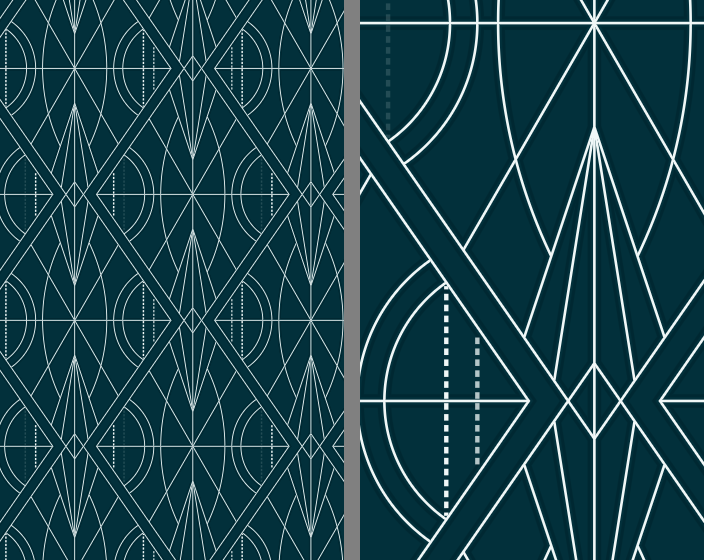
Left: the whole. Right: its middle third, enlarged.
Reproduce this pattern procedurally as a Shadertoy shader.

```glsl
// Art deco lattice: fine pale lines on deep teal. Half-dropped diamonds overlap
// at their vertical tips; each holds a lens, a star, ray fans, arcs and dashes.
// Every diamond is folded into one quadrant and drawn with distance functions.

#define CANVAS_UNITS 768.0              // design units per canvas height
#define TILE vec2(324.0, 345.5)         // repeat across and down
#define ORIGIN vec2(102.4, 328.7)       // centre of one diamond
#define DIAMOND vec2(132.0, 190.0)      // half width, half height
#define LINE_WIDTH 1.2
#define DASH_WIDTH 2.0
#define DASH_PERIOD 5.0
#define FAN_START 47.5                  // fan apex above the centre
#define FAN_STEP 0.157                  // angle between fan rays
#define LENS vec2(246.0, 44.0)          // arc radius, half width
#define GROUND vec3(0.008, 0.190, 0.230)
#define INK vec3(0.94, 0.97, 0.97)

const float FAR = 1e4;

// Antialiased coverage of a stroke at distance d from its centre line.
float stroke(float d, float width, float pixel) {
    return clamp((0.5 * width - d) / pixel + 0.5, 0.0, min(1.0, width / pixel));
}

float rayDistance(vec2 p, vec2 direction) {
    return length(p - direction * max(dot(p, direction), 0.0));
}

// Signed distance to the diamond edge, positive inside.
float diamondInside(vec2 a) {
    return (1.0 - dot(a, 1.0 / DIAMOND)) / length(1.0 / DIAMOND);
}

// Distance to the nearest solid line in a folded quadrant.
float motifDistance(vec2 a) {
    float inside = diamondInside(a);

    // Axes and the sixty degree star
    float d = min(a.x, a.y);
    d = min(d, rayDistance(a, vec2(0.5, 0.866)));

    // Fan rays
    vec2 fan = a - vec2(0.0, FAN_START);
    for (int i = 1; i <= 2; i++) {
        float angle = FAN_STEP * float(i) + 0.008 * float(i - 1);
        d = min(d, rayDistance(fan, vec2(sin(angle), cos(angle))));
    }

    // Lens, stopping at the outermost ray
    float lens = abs(length(a + vec2(LENS.x - LENS.y, 0.0)) - LENS.x);
    float outsideFan = fan.x - tan(2.0 * FAN_STEP + 0.008) * fan.y;
    d = min(d, max(lens, -outsideFan));

    // Twin arcs around the side tip
    float tip = length(a - vec2(DIAMOND.x, 0.0));
    d = min(d, min(abs(tip - 66.0), abs(tip - 78.5)));

    return min(max(d, -inside), abs(inside));
}

// Two dashed bars near the side tip; their strength alternates by row.
float dashedBars(vec2 a, vec2 strength, float pixel) {
    float phase = abs(mod(a.y, DASH_PERIOD) - 0.5 * DASH_PERIOD);
    float dash = stroke(phase, 0.6 * DASH_PERIOD, pixel);
    float longBar = stroke(abs(a.x - 94.3), DASH_WIDTH, pixel)
                  * stroke(a.y, 105.0, pixel);
    float shortBar = stroke(abs(a.x - 108.5), DASH_WIDTH, pixel)
                   * stroke(a.y, 61.0, pixel);
    return dash * max(longBar * strength.x, shortBar * strength.y);
}

void mainImage(out vec4 fragColor, in vec2 fragCoord) {
    float pixel = CANVAS_UNITS / iResolution.y;
    vec2 p = fragCoord * pixel;
    float d = FAR;
    float dashes = 0.0;

    // Two interleaved grids make the half drop
    for (int grid = 0; grid < 2; grid++) {
        vec2 q = p - ORIGIN - 0.5 * TILE * float(grid);
        vec2 a = abs(q - TILE * round(q / TILE));
        d = min(d, motifDistance(a));
        // Overlapping tip of the vertical neighbour
        d = min(d, motifDistance(vec2(a.x, TILE.y - a.y)));
        vec2 strength = grid == 0 ? vec2(1.0, 0.75) : vec2(0.14, 1.0);
        dashes = max(dashes, dashedBars(a, strength, pixel));
    }

    // Slightly darker ground beside each line
    float halo = 1.0 - smoothstep(0.3, 1.1, abs(d - 2.4));
    vec3 colour = GROUND - vec3(0.008, 0.035, 0.035) * halo;
    colour = mix(colour, INK, max(stroke(d, LINE_WIDTH, pixel), dashes));
    fragColor = vec4(colour, 1.0);
}
```
